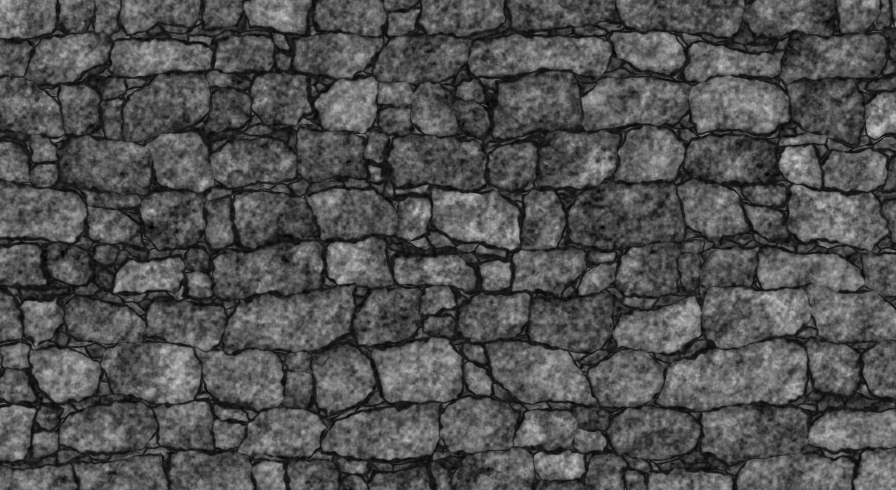
Give the GLSL for this texture, as a Shadertoy shader.

```glsl
// Dry-stone wall: rough grey blocks in uneven courses, with chips in the dark joints.

const float COURSES = 9.2;       // courses over the canvas height
const float BLOCK_WIDTH = 1.8;   // mean block width in course heights
const float JOINT_TONE = 0.085;
const float CHIP_TONE = 0.27;
const float BLOCK_TONE = 0.365;

float hash(vec2 p) {
    vec3 q = fract(p.xyx * 0.1031);
    q += dot(q, q.yzx + 33.33);
    return fract((q.x + q.y) * q.z);
}

float spread(vec2 seed, float channel) {   // random value in -0.5..0.5
    return hash(seed + channel * vec2(13.0, 29.0)) - 0.5;
}

// Nearest distance, second distance and the random id of the nearest cell.
vec3 cellular(vec2 p) {
    vec2 cell = floor(p);
    vec3 best = vec3(9.0, 9.0, 0.0);
    for (int y = -1; y <= 1; y++)
    for (int x = -1; x <= 1; x++) {
        vec2 id = cell + vec2(x, y);
        float d = length(id + vec2(hash(id), hash(id + 57.0)) - p);
        if (d < best.x) best = vec3(d, best.x, hash(id + 91.0));
        else best.y = min(best.y, d);
    }
    return best;
}

float valueNoise(vec2 p) {
    vec2 i = floor(p), f = fract(p);
    f = f * f * (3.0 - 2.0 * f);
    float low = mix(hash(i), hash(i + vec2(1.0, 0.0)), f.x);
    float high = mix(hash(i + vec2(0.0, 1.0)), hash(i + 1.0), f.x);
    return mix(low, high, f.y);
}

// Layered rotated noise, centred on zero.
float mottle(vec2 p, int octaves) {
    float sum = 0.0, amp = 1.0;
    for (int i = 0; i < octaves; i++) {
        sum += amp * (valueNoise(p) - 0.5);
        p = mat2(1.6, 1.2, -1.2, 1.6) * p + 7.1;
        amp *= 0.65;
    }
    return sum;
}

// Layered sines that bend the courses and the outlines.
vec2 warp(vec2 p) {
    vec2 bend = vec2(0.0, 0.1 * sin(p.x * 0.9 + p.y * 0.7));
    bend += 0.04 * sin(p.yx * 3.7 + 1.7 * sin(p * 2.3));
    return p + bend + 0.07 * vec2(mottle(p * 3.0, 3), mottle(p * 3.0 + 40.0, 3));
}

// Skewed, tapered box whose corners are cut off at random slants.
float blockDistance(vec2 p, vec2 lo, vec2 hi, vec2 seed) {
    vec2 q = p - 0.5 * (lo + hi);
    vec2 extent = 0.5 * (hi - lo);
    q.y += 0.18 * spread(seed, 1.0) * q.x;
    q.x += 0.7 * spread(seed, 2.0) * q.y;
    extent.y += 0.2 * spread(seed, 3.0) * clamp(q.x, -1.0, 1.0);
    vec2 corner = seed + 3.0 * sign(q);
    float slant = 0.8 + 0.65 * spread(corner, 5.0);
    float cut = min(extent.x, extent.y) * (0.28 + 0.5 * spread(corner, 4.0));
    vec2 e = abs(q) - extent;
    return max(max(e.x, e.y), dot(e, vec2(cos(slant), sin(slant))) + cut);
}

float courseLine(float row) { return row + 0.22 * spread(vec2(row, 5.0), 1.0); }

float blockLine(float column, float row) {
    float shift = hash(vec2(row, 41.0));
    return BLOCK_WIDTH * (column + shift + 0.6 * spread(vec2(column, row), 6.0));
}

void keepNearest(inout vec4 nearest, float d, vec2 seed) {
    if (d < nearest.x) nearest = vec4(d, nearest.x, seed);
    else nearest.y = min(nearest.y, d);
}

// Distances to the two nearest blocks, then the seed of the nearest.
vec4 findBlocks(vec2 p) {
    vec4 nearest = vec4(9.0, 9.0, 0.0, 0.0);
    for (int j = -1; j <= 1; j++)
    for (int i = -1; i <= 1; i++) {
        float row = floor(p.y) + float(j);
        float column = floor(p.x / BLOCK_WIDTH - hash(vec2(row, 41.0))) + float(i);
        vec2 id = vec2(column, row);
        vec2 lo = vec2(blockLine(column, row), courseLine(row));
        vec2 hi = vec2(blockLine(column + 1.0, row), courseLine(row + 1.0));
        bool isSplit = spread(id, 7.0) > 0.14;
        float part = isSplit ? 0.7 + 0.2 * spread(id, 8.0) : 1.0;
        float cut = mix(lo.x, hi.x, part);
        // Some large blocks are low, which leaves a slot for chips.
        float drop = 0.24 * smoothstep(0.1, 0.5, spread(id, 9.0));
        keepNearest(nearest, blockDistance(p, lo, vec2(cut, hi.y - drop), id), id);
        if (isSplit) {
            float level = mix(lo.y, hi.y, 0.65 + 0.5 * spread(id, 10.0));
            vec2 below = id + vec2(131.0, 0.0), above = id + vec2(0.0, 131.0);
            keepNearest(nearest, blockDistance(p, vec2(cut, lo.y), vec2(hi.x, level), below), below);
            keepNearest(nearest, blockDistance(p, vec2(cut, level), hi, above), above);
        }
    }
    return nearest;
}

void mainImage(out vec4 fragColor, in vec2 fragCoord) {
    vec2 p = COURSES * fragCoord / iResolution.y + vec2(20.0, 30.3);
    vec2 bent = warp(p);
    vec4 block = findBlocks(bent);
    vec2 seed = block.zw;
    float rough = 0.06 * mottle(p * 6.0, 2);
    float depth = min(rough - block.x, 0.5 * (block.y - block.x) + 0.6 * rough);

    // Stone surface: stains, pale lichen, broken facets, side-lit relief and grain.
    float grain = mottle(p * 13.0, 2);
    float stain = mottle(p * 1.7 + seed * 3.7, 4);
    float lichen = smoothstep(0.1, 0.4, mottle(p * 3.0 + seed * 5.3, 4));
    float facet = cellular(bent * vec2(1.4, 1.9) + seed * 2.9).z - 0.5;
    float relief = mottle(p * 3.5, 3) - mottle(p * 3.5 + vec2(-0.15, 0.22), 3);
    float surface = 0.2 * stain + 0.18 * relief + 0.22 * grain;
    float stone = BLOCK_TONE + 0.15 * spread(seed, 11.0) + 0.06 * facet + surface;
    stone += 0.13 * lichen * (0.6 + spread(seed, 12.0));
    stone *= mix(0.78, 1.0, smoothstep(0.0, 0.15, depth));

    // Small flat chips fill the wider joints.
    vec3 chip = cellular(bent * vec2(2.2, 4.2));
    float chipDepth = min(0.16 * (chip.y - chip.x), block.x - 0.01);
    float chipTone = CHIP_TONE + 0.16 * (chip.z - 0.5) + 0.8 * surface;

    float gap = 0.012 + 0.04 * mottle(p * 1.3 + 60.0, 2);   // joint half-width
    float tone = JOINT_TONE + 0.08 * grain;
    tone = mix(tone, chipTone, smoothstep(0.0, 0.04, chipDepth));
    tone = mix(tone, stone, smoothstep(gap - 0.015, gap + 0.035, depth));
    fragColor = vec4(vec3(clamp(tone, 0.0, 1.0)), 1.0);
}
```
